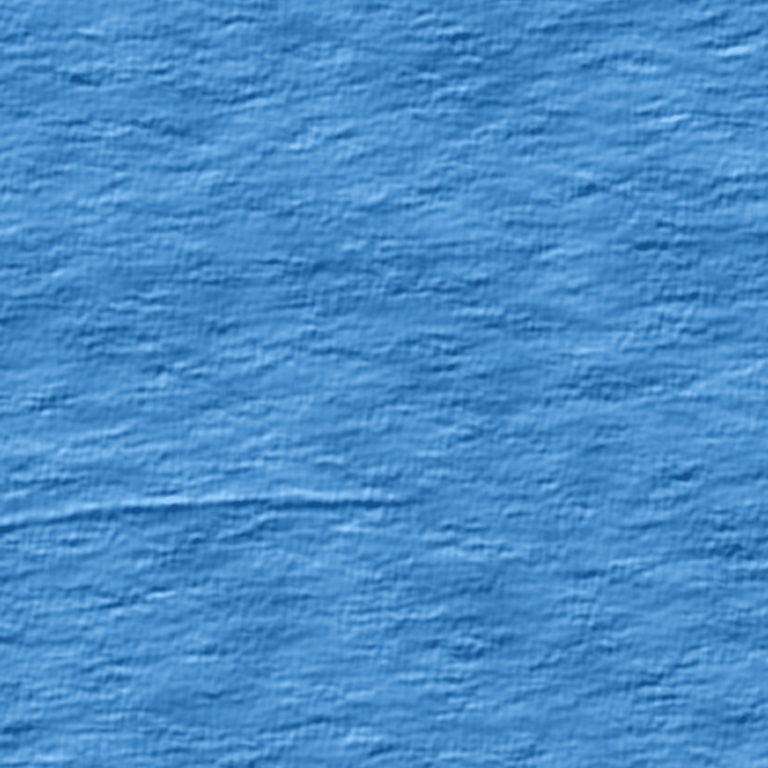
Write a WebGL 2 fragment shader that draws this texture.

```glsl
#version 300 es
precision highp float;
// Blue rough plaster with short near-horizontal streaks and one crease, lit from above.

#define SHADOW_COLOR vec3(0.13, 0.39, 0.63)
#define MID_COLOR vec3(0.28, 0.553, 0.793)
#define LIGHT_COLOR vec3(0.45, 0.69, 0.90)
#define LIGHT_STEP vec2(-0.0026, 0.005)
#define RELIEF_GAIN 1.55
#define STREAK_TILT 0.06
#define WARP_AMOUNT 0.005
#define GRAIN_AMOUNT 0.42
#define CLOUD_AMOUNT 0.50
#define MOTTLE_AMOUNT 0.60
#define CREASE_HEIGHT 1.7
#define CREASE_WIDTH 0.0085

uniform vec2 u_resolution;
out vec4 fragColor;

// Random unit gradient for a lattice cell
vec2 cellGradient(ivec2 cell) {
    uint h = uint(cell.x) * 1597334677u ^ uint(cell.y) * 3812015801u;
    h = (h ^ (h >> 16)) * 2146121005u;
    h = (h ^ (h >> 15)) * 2221713035u;
    h ^= h >> 16;
    float angle = float(h & 65535u) / 65536.0 * 6.28319;
    return vec2(cos(angle), sin(angle));
}

float gradientNoise(vec2 p) {
    ivec2 cell = ivec2(floor(p));
    vec2 f = fract(p);
    vec2 u = f * f * f * (f * (f * 6.0 - 15.0) + 10.0);
    float a = dot(cellGradient(cell), f);
    float b = dot(cellGradient(cell + ivec2(1, 0)), f - vec2(1.0, 0.0));
    float c = dot(cellGradient(cell + ivec2(0, 1)), f - vec2(0.0, 1.0));
    float d = dot(cellGradient(cell + ivec2(1, 1)), f - vec2(1.0, 1.0));
    return mix(mix(a, b, u.x), mix(c, d, u.x), u.y);
}

// Tilts the rows of streaks and bends them a little
vec2 streakSpace(vec2 p) {
    p.y -= STREAK_TILT * p.x;
    p.y += WARP_AMOUNT * gradientNoise(p * vec2(7.0, 9.0) + 31.0);
    return p + 0.5 * WARP_AMOUNT * gradientNoise(p * vec2(44.0, 36.0) + 57.0);
}

// Streaks of several sizes, stronger in some small patches than in others
float streakHeight(vec2 p) {
    p = streakSpace(p);
    float patchy = smoothstep(-0.4, 0.5, gradientNoise(p * vec2(11.0, 26.0) + 11.0));
    float broad = gradientNoise(p * vec2(8.0, 24.0) + 3.0);
    float streak = gradientNoise(p * vec2(19.0, 57.0) + 71.0);
    float fine = gradientNoise(p * vec2(36.0, 100.0) + 137.0);
    float grain = gradientNoise(p * vec2(104.0, 76.0) + 211.0)
                + 0.3 * gradientNoise(p * vec2(120.0, 160.0) + 263.0);
    float rough = 0.85 * streak + 0.5 * fine + GRAIN_AMOUNT * grain;
    return broad + mix(0.6, 1.5, patchy) * rough;
}

// Long raised fold that rises from the left edge and fades past the middle
float creaseHeight(vec2 p) {
    float center = 0.32 + p.x * (0.16 - 0.19 * p.x);
    center += 0.005 * gradientNoise(vec2(p.x * 18.0, 5.5));
    float across = (p.y - center) / CREASE_WIDTH;
    float fade = 1.0 - smoothstep(0.44, 0.58, p.x);
    float uneven = 1.0 + 0.7 * gradientNoise(p * vec2(24.0, 8.0) + 91.0)
                 + 0.5 * gradientNoise(p * vec2(80.0, 20.0) + 17.0);
    return CREASE_HEIGHT * fade * uneven * exp(-across * across);
}

float surfaceHeight(vec2 p) {
    return streakHeight(p) + creaseHeight(p);
}

void main() {
    vec2 p = gl_FragCoord.xy / min(u_resolution.x, u_resolution.y);

    // Relief shading: slope measured toward the light
    float slope = surfaceHeight(p) - surfaceHeight(p + LIGHT_STEP);

    // Soft tone changes: wide clouds and flat mottles along the streaks
    vec2 q = streakSpace(p);
    float cloud = gradientNoise(q * vec2(4.0, 6.0) + 401.0);
    float mottle = gradientNoise(q * vec2(10.0, 23.0) + 433.0);
    float tone = CLOUD_AMOUNT * cloud + MOTTLE_AMOUNT * mottle;
    float shade = clamp(RELIEF_GAIN * slope + tone, -1.4, 1.8);

    // Tone ramp through the middle color
    vec3 color = shade < 0.0
        ? mix(MID_COLOR, SHADOW_COLOR, -shade)
        : mix(MID_COLOR, LIGHT_COLOR, shade);
    fragColor = vec4(color, 1.0);
}
```
